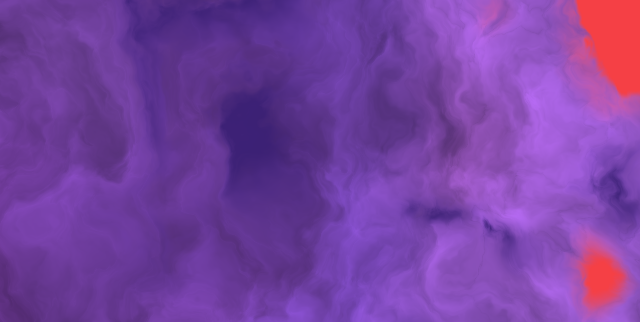
This texture is drawn by a WebGL 2 fragment shader. Its source:

```glsl
#version 300 es
precision highp float;
// Drifting violet smoke, dim on the left and lit on the right, with indigo
// hollows and a red backdrop showing through two openings.
// Built from domain-warped value noise, soft blobs and layered colour mixes.

uniform vec2 u_resolution;
out vec4 fragColor;

float hash(vec2 cell) {
    vec3 q = fract(cell.xyx * 0.1031);
    q += dot(q, q.yzx + 33.33);
    return fract((q.x + q.y) * q.z);
}

float valueNoise(vec2 p) {
    vec2 cell = floor(p), f = fract(p);
    f = f * f * f * (f * (f * 6.0 - 15.0) + 10.0);
    vec2 e = vec2(0.0, 1.0);
    return mix(mix(hash(cell), hash(cell + e.yx), f.x),
               mix(hash(cell + e), hash(cell + 1.0), f.x), f.y);
}

// Fractal noise centred on zero
float fbm(vec2 p) {
    float sum = 0.0, amplitude = 0.5;
    for (int octave = 0; octave < 5; octave++) {
        sum += amplitude * (valueNoise(p) - 0.5);
        p = mat2(1.6, 1.2, -1.2, 1.6) * p + 11.7;
        amplitude *= 0.5;
    }
    return sum;
}

float blob(vec2 p, vec2 centre, vec2 radius) {
    vec2 d = (p - centre) / radius;
    return exp(-dot(d, d));
}

// Positive inside an ellipse, in units of its radius
float opening(vec2 p, vec2 centre, vec2 radius) {
    return 1.0 - length((p - centre) / radius);
}

void main() {
    vec2 p = gl_FragCoord.xy / u_resolution.y;
    p.x *= 1.984 * u_resolution.y / u_resolution.x;

    // Turbulence
    vec2 warp = vec2(fbm(p * 3.0 + 3.1), fbm(p * 3.0 + 27.4));
    float fine = fbm((p + 0.5 * warp) * vec2(13.0, 8.0) + 5.0);
    vec2 s = p + 0.32 * warp + 0.1 * vec2(fine, -fine);
    float cloud = fbm(s * vec2(4.5, 3.2) + 41.0);
    float vein = exp(-28.0 * abs(fbm(s * vec2(7.0, 5.0) + 63.0)));

    // Broad light from dim left to bright right
    float across = s.x + 0.45 * cloud + 0.12 * (p.y - 0.5);
    float lit = smoothstep(1.08, 1.52, across);
    vec3 color = mix(vec3(0.40, 0.22, 0.57), vec3(0.44, 0.26, 0.68),
                     smoothstep(0.65, 1.15, across));
    color = mix(color, vec3(0.57, 0.335, 0.77), lit);
    color = mix(color, vec3(0.61, 0.33, 0.72), 0.55 * blob(s, vec2(1.46, 0.56), vec2(0.22, 0.28)));
    color = mix(color, vec3(0.45, 0.27, 0.62), 0.6 * blob(s, vec2(0.2, 0.8), vec2(0.28, 0.25)));
    color = mix(color, vec3(0.33, 0.16, 0.44), 0.6 * blob(s, vec2(0.0, 0.1), vec2(0.13, 0.5)));

    // Billows, wisps on the left and creases on the right
    color *= 1.0 + 0.6 * cloud + 0.38 * fine + vein * mix(0.05, -0.07, lit);

    // Indigo hollows
    float hollow = 0.85 * blob(s, vec2(0.66, 1.0), vec2(0.24, 0.14))
                 + 0.75 * blob(s, vec2(0.84, 0.58), vec2(0.10, 0.20))
                 + 0.45 * blob(s, vec2(0.50, 0.70), vec2(0.10, 0.24))
                 + 0.30 * blob(s, vec2(0.56, 0.25), vec2(0.18, 0.14))
                 + 0.95 * blob(s, vec2(1.38, 0.30), vec2(0.12, 0.05))
                 + 0.75 * blob(s, vec2(1.57, 0.20), vec2(0.11, 0.04))
                 + 0.70 * blob(s, vec2(1.95, 0.42), vec2(0.09, 0.12));
    hollow *= 0.9 + 2.2 * fine - 0.8 * cloud;
    color = mix(color, vec3(0.22, 0.12, 0.45), clamp(hollow, 0.0, 0.9));

    // Red backdrop with a pink haze around each opening
    vec2 r = p + 0.13 * warp + 0.09 * vec2(fine, cloud);
    float corner = opening(r, vec2(2.0, 1.02), vec2(0.20, 0.28));
    float spot = opening(r, vec2(1.85, 0.14), vec2(0.055, 0.085));
    float haze = max(smoothstep(-0.5, 0.05, corner), smoothstep(-1.0, 0.2, spot));
    haze = max(haze, 0.5 * blob(r, vec2(1.55, 1.0), vec2(0.04, 0.06)));
    color = mix(color, vec3(0.86, 0.32, 0.51), haze * clamp(0.6 + 1.5 * fine, 0.0, 1.0));
    float backdrop = max(smoothstep(-0.05, 0.07, corner), smoothstep(-0.35, 0.5, spot));
    color = mix(color, vec3(0.96, 0.25, 0.27), backdrop);

    fragColor = vec4(color, 1.0);
}
```
